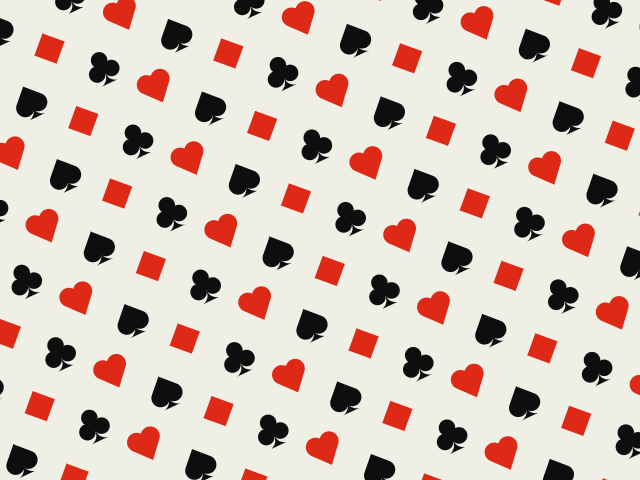
A WebGL 1 fragment shader for this pattern:

```glsl
precision highp float;
// Tilted, staggered columns of card suits: diamonds, clubs, hearts and spades on cream.

uniform vec2 u_resolution;

const float TILES_DOWN = 6.0;             // vertical repeats per canvas height
const float TILE_SIZE = 4.8;              // repeat length in suit half-heights
const float TILT = 0.43633;               // 25 degrees
const vec2 ORIGIN = vec2(-0.053, 0.598);  // a diamond near the centre, in tiles

const vec3 CREAM = vec3(0.941, 0.937, 0.902);
const vec3 BLACK = vec3(0.055, 0.055, 0.055);
const vec3 RED = vec3(0.867, 0.161, 0.082);

float disc(vec2 p, vec2 centre, float radius) {
  return length(p - centre) - radius;
}

float diamond(vec2 p) {
  return (abs(p.x) + abs(p.y) - 1.0) * 0.70711;
}

// Two round lobes joined by tangent lines to a tip at (0, -1)
float heart(vec2 p, vec2 lobe, float radius) {
  p.x = abs(p.x);
  vec2 tip = vec2(0.0, -1.0);
  vec2 toLobe = lobe - tip;
  float angle = atan(toLobe.x, toLobe.y) + asin(radius / length(toLobe));
  vec2 edge = vec2(sin(angle), cos(angle));
  vec2 normal = vec2(edge.y, -edge.x);
  float wedge = max(dot(p - tip, normal), dot(p - lobe, edge));
  return min(disc(p, lobe, radius), wedge);
}

// Foot that flares from a thin neck to a flat base at y = -1
float stem(vec2 p, float top, float halfBase) {
  float span = top + 1.0;
  float t = clamp((top - p.y) / span, 0.0, 1.0);
  float halfWidth = 0.03 + (halfBase - 0.03) * t * t * t;
  float slope = 3.0 * halfBase * t * t / span;
  float side = (abs(p.x) - halfWidth) / sqrt(1.0 + slope * slope);
  return max(side, max(p.y - top, -1.0 - p.y));
}

float spade(vec2 p) {
  float leaf = heart(vec2(p.x, -p.y), vec2(0.425, 0.225), 0.55);
  return min(leaf, stem(p, -0.35, 0.46));
}

float club(vec2 p, float radius) {
  vec2 mirrored = vec2(abs(p.x), p.y);
  float leaves = min(disc(p, vec2(0.0, 0.5), radius),
                     disc(mirrored, vec2(0.465, -0.225), radius));
  leaves = min(leaves, disc(p, vec2(0.0), 0.2));
  return min(leaves, stem(p, -0.35, 0.46));
}

// Suits cycle from column to column
float suitDistance(vec2 p, float suit) {
  if (suit < 0.5) return diamond(p);
  if (suit < 1.5) return club(p, 0.495);
  if (suit < 2.5) return heart(p, vec2(0.45, 0.375), 0.575);
  return spade(p);
}

vec2 rotate(vec2 p, float angle) {
  float c = cos(angle);
  float s = sin(angle);
  return vec2(c * p.x + s * p.y, c * p.y - s * p.x);
}

void main() {
  vec2 centred = (gl_FragCoord.xy - 0.5 * u_resolution) / u_resolution.y;
  vec2 tile = rotate(centred, TILT) * TILES_DOWN - ORIGIN;

  // Columns half a tile apart, each shifted by half a tile
  float column = floor(tile.x * 2.0 + 0.5);
  vec2 local = vec2(tile.x - 0.5 * column,
                    fract(tile.y - 0.5 * column + 0.5) - 0.5) * TILE_SIZE;

  float suit = mod(column, 4.0);
  float pixel = TILES_DOWN * TILE_SIZE / u_resolution.y;
  float ink = clamp(0.5 - suitDistance(local, suit) / pixel, 0.0, 1.0);
  vec3 inkColour = mod(suit, 2.0) < 0.5 ? RED : BLACK;

  gl_FragColor = vec4(mix(CREAM, inkColour, ink), 1.0);
}
```
